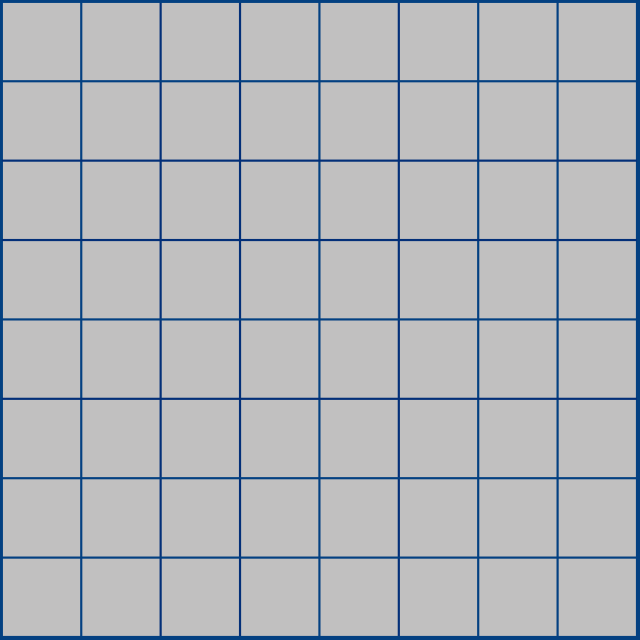
Write a WebGL 2 fragment shader that draws this pattern.

```glsl
#version 300 es
precision highp float;

uniform vec2 u_resolution;
out vec4 fragColor;

// Layout, in canvas units measured from the upper left
const float CELLS = 8.0;
const float PITCH = 0.12405;
const float FIRST_LINE = 0.0029;
const float LINE_WIDTH = 0.0034;

// Bit i is set where line i takes the darker ink
const int DARK_LINES = 44;

const vec3 PAPER = vec3(0.757, 0.753, 0.753);
const vec3 BLUE = vec3(0.010, 0.250, 0.505);
const vec3 NAVY = vec3(0.010, 0.185, 0.470);

// Index of the grid line closest to each coordinate
vec2 nearestLine(vec2 p) {
    return clamp(floor((p - FIRST_LINE) / PITCH + 0.5), 0.0, CELLS);
}

// Pixel coverage of the vertical (x) and horizontal (y) lines
vec2 lineCoverage(vec2 p, vec2 index, vec2 pixel) {
    vec2 dist = abs(p - FIRST_LINE - index * PITCH);
    return clamp((0.5 * LINE_WIDTH - dist) / pixel + 0.5, 0.0, 1.0);
}

// Solid frame from the outermost lines to the canvas edge
float frameCoverage(vec2 p, vec2 pixel) {
    vec2 fromCentre = abs(p - FIRST_LINE - 0.5 * CELLS * PITCH);
    vec2 edge = (fromCentre - 0.5 * CELLS * PITCH) / pixel + 0.5;
    vec2 outside = clamp(edge, 0.0, 1.0);
    return max(outside.x, outside.y);
}

vec3 lineInk(float index) {
    return ((DARK_LINES >> int(index)) & 1) == 1 ? NAVY : BLUE;
}

void main() {
    vec2 pixel = 1.0 / u_resolution;
    vec2 p = gl_FragCoord.xy * pixel;
    p.y = 1.0 - p.y;

    // Inner grid, horizontals over verticals
    vec2 index = nearestLine(p);
    vec2 cover = lineCoverage(p, index, pixel);
    vec3 color = mix(PAPER, lineInk(index.x), cover.x);
    color = mix(color, lineInk(index.y), cover.y);

    // Outer frame
    color = mix(color, BLUE, frameCoverage(p, pixel));
    fragColor = vec4(color, 1.0);
}
```
